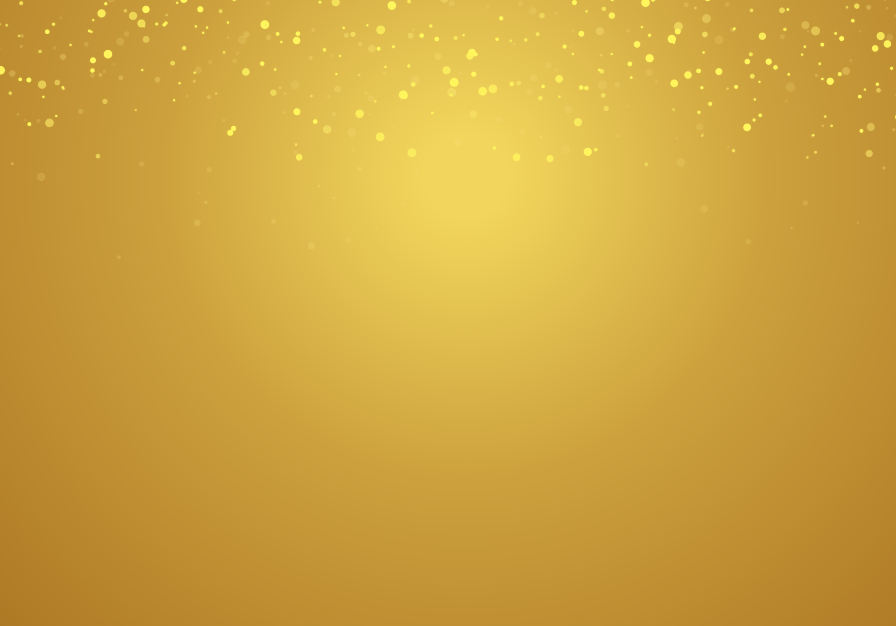
Give the GLSL for this background, as a WebGL 1 fragment shader.

```glsl
precision highp float;
// Golden radial glow with a shower of glittering dots thinning out below the top edge.

uniform vec2 u_resolution;

const vec3 GLOW_CORE = vec3(0.945, 0.835, 0.36);
const vec3 GOLD_MID = vec3(0.80, 0.63, 0.24);
const vec3 BRONZE_EDGE = vec3(0.68, 0.47, 0.14);
const vec3 SPARK_BRIGHT = vec3(1.0, 0.96, 0.36);
const vec3 SPARK_PALE = vec3(0.96, 0.85, 0.46);
const int LAYERS = 5;

float hash(vec2 p, float seed) {
  vec3 q = fract(vec3(p.xyx + seed * 7.31) * vec3(0.1031, 0.1030, 0.0973));
  q += dot(q, q.yzx + 33.33);
  return fract((q.x + q.y) * q.z);
}

// Radial ramp from bright centre through gold to bronze.
vec3 background(vec2 p, vec2 centre) {
  float d = length(p - centre);
  vec3 inner = mix(GLOW_CORE, GOLD_MID, smoothstep(0.0, 1.0, 0.08 + 0.84 * clamp((d - 0.06) / 0.44, 0.0, 1.0)));
  vec3 linearInner = mix(GLOW_CORE, GOLD_MID, clamp((d - 0.07) / 0.42, 0.0, 1.0));
  inner = mix(linearInner, inner, 0.2 * (1.0 - smoothstep(0.3, 0.49, d)));
  return mix(inner, BRONZE_EDGE, clamp((d - 0.49) / 0.56, 0.0, 1.0));
}

// Chance that a cell holds a dot at a given depth below the top.
float dotChance(float depth) {
  float shower = 0.85 * (1.0 - smoothstep(0.06, 0.32, depth));
  float strays = 0.06 * (1.0 - smoothstep(0.36, 0.45, depth));
  return shower + strays;
}

// One jittered dot per cell; returns its colour and coverage.
vec4 sparkLayer(vec2 p, float cellSize, float seed, float pixel) {
  vec2 grid = p / cellSize + vec2(hash(vec2(seed), 1.0), hash(vec2(seed), 2.0));
  vec2 cell = floor(grid);
  vec2 id = cell + seed * 19.0;
  float size = hash(id, 3.0);
  float radius = mix(0.0018, 0.0072, size * size);
  vec2 jitter = mix(vec2(0.16), vec2(0.84), vec2(hash(id, 4.0), hash(id, 5.0)));
  float d = length(grid - cell - jitter) * cellSize;

  float depth = 1.0 - p.y + (grid.y - cell.y - jitter.y) * cellSize;
  float present = step(hash(id, 6.0), dotChance(depth));
  float vivid = hash(id, 7.0) * (1.0 - 0.75 * smoothstep(0.14, 0.36, depth));
  float opacity = mix(0.22, 1.0, smoothstep(0.1, 0.7, vivid));

  float disc = 1.0 - smoothstep(radius - pixel * 0.6, radius + pixel * 0.6, d);
  float halo = 0.15 * (1.0 - smoothstep(radius * 0.5, radius + 0.003, d));
  vec3 colour = mix(SPARK_PALE, SPARK_BRIGHT, smoothstep(0.15, 0.6, vivid));
  return vec4(colour, present * opacity * max(disc, halo));
}

void main() {
  // Height spans 0 to 1; x is scaled by the aspect ratio.
  vec2 p = gl_FragCoord.xy / u_resolution.y;
  float aspect = u_resolution.x / u_resolution.y;
  float pixel = 1.0 / u_resolution.y;

  vec3 colour = background(p, vec2(0.52 * aspect, 0.72));

  // Layers of glitter over the glow.
  for (int i = 0; i < LAYERS; i++) {
    float layer = float(i);
    vec4 spark = sparkLayer(p, 0.054 + 0.004 * layer, layer + 1.0, pixel);
    colour = mix(colour, spark.rgb, spark.a);
  }

  gl_FragColor = vec4(colour, 1.0);
}
```
